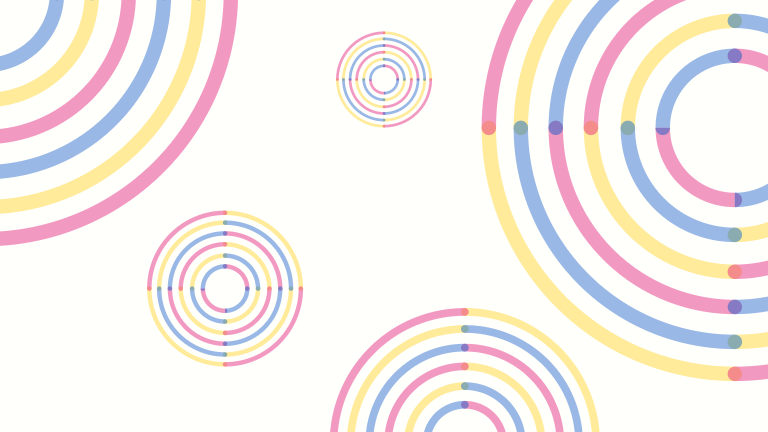
This background is drawn by a Shadertoy shader. Its source:

```glsl
// Five ringed rosettes in pastel quarter arcs with overlapping round caps on warm white.

#define PAPER vec3(1.00, 1.00, 0.99)
#define PINK vec3(0.95, 0.60, 0.76)
#define YELLOW vec3(1.00, 0.92, 0.60)
#define BLUE vec3(0.60, 0.72, 0.90)
#define SALMON vec3(0.96, 0.55, 0.55)
#define SAGE vec3(0.54, 0.67, 0.69)
#define VIOLET vec3(0.53, 0.48, 0.77)
#define HALF_STROKE 0.0293
#define RING_COUNT 6
#define ROSETTE_COUNT 5

// Ring radii from the outside in, relative to the outermost ring
const float ringRadius[RING_COUNT] = float[](1.0, 0.870, 0.728, 0.585, 0.435, 0.293);

// Centre and outer radius of each rosette, in canvas heights
const vec3 rosettes[ROSETTE_COUNT] = vec3[](
    vec3(-0.035, 1.016, 0.5694),
    vec3(1.701, 0.704, 0.5694),
    vec3(0.521, 0.332, 0.1754),
    vec3(0.889, 0.816, 0.1080),
    vec3(1.076, -0.026, 0.3040));

const vec3 arcColor[3] = vec3[](PINK, YELLOW, BLUE);
const vec3 capColor[3] = vec3[](SALMON, SAGE, VIOLET);

// Antialiased coverage: 1 where the signed value is positive
float coverage(float inside, float pixel) {
    return clamp(inside / pixel + 0.5, 0.0, 1.0);
}

vec3 drawRosette(vec3 color, vec2 p, float pixel) {
    // Opposite quadrants share a colour order
    float right = coverage(p.x, pixel);
    float upper = coverage(p.y, pixel);
    float diagonal = right * upper + (1.0 - right) * (1.0 - upper);

    float dist = length(p);
    vec2 folded = abs(p);

    for (int i = 0; i < RING_COUNT; i++) {
        float radius = ringRadius[i];

        // Stroke, stepping one colour along between neighbouring quadrants
        vec3 stroke = mix(arcColor[i % 3], arcColor[(i + 1) % 3], diagonal);
        color = mix(color, stroke, coverage(HALF_STROKE - abs(dist - radius), pixel));

        // Discs where the round ends of two arcs overlap
        float capDist = min(length(folded - vec2(radius, 0.0)),
                            length(folded - vec2(0.0, radius)));
        float cap = coverage(HALF_STROKE - capDist, pixel);

        // The innermost ring has half discs at its left and lower joins
        if (i == RING_COUNT - 1 && p.x + p.y < 0.0) {
            cap *= coverage(folded.x > folded.y ? -p.y : p.x, pixel);
        }
        color = mix(color, capColor[i % 3], cap);
    }
    return color;
}

void mainImage(out vec4 fragColor, in vec2 fragCoord) {
    vec2 uv = fragCoord / iResolution.y;
    vec3 color = PAPER;

    for (int i = 0; i < ROSETTE_COUNT; i++) {
        vec3 rosette = rosettes[i];
        float pixel = 1.0 / (iResolution.y * rosette.z);
        color = drawRosette(color, (uv - rosette.xy) / rosette.z, pixel);
    }
    fragColor = vec4(color, 1.0);
}
```
